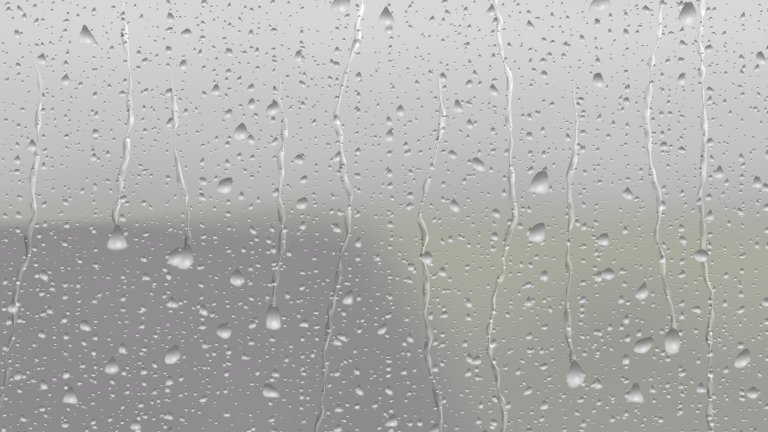
A WebGL 2 fragment shader for this texture:

```glsl
#version 300 es
precision highp float;

uniform vec2 u_resolution;
out vec4 fragColor;

#define TRAILS 10
#define TRAIL_WIDTH 0.0075
#define TRAIL_CONTRAST 0.13
#define HEAD_RADIUS 0.017
#define WOBBLE 0.16
#define DROP_DARK 0.47
#define DROP_BRIGHT 0.87
#define DROP_OPACITY 0.85
#define HORIZON 0.48

vec3 hash3(vec2 p) {
  vec3 q = fract(p.xyx * vec3(0.1031, 0.1030, 0.0973));
  q += dot(q, q.yxz + 33.33);
  return fract((q.xxy + q.yzz) * q.zyx);
}

float noise(vec2 p) {
  vec2 i = floor(p), f = fract(p);
  f = f * f * (3.0 - 2.0 * f);
  float low = mix(hash3(i).x, hash3(i + vec2(1, 0)).x, f.x);
  float high = mix(hash3(i + vec2(0, 1)).x, hash3(i + vec2(1, 1)).x, f.x);
  return mix(low, high, f.y);
}

// Blurred sky, meadow and dark ground behind the glass
vec3 scene(vec2 p, float aspect) {
  float x = p.x / aspect;
  float haze = noise(p * 3.5 + 4.0) - 0.5;
  vec3 sky = mix(vec3(0.695, 0.695, 0.69), vec3(0.77), smoothstep(0.48, 0.72, p.y + 0.06 * haze));
  sky = mix(sky, vec3(0.84), smoothstep(0.68, 0.98, p.y));
  vec3 meadow = mix(vec3(0.61, 0.61, 0.59), vec3(0.66, 0.67, 0.62), smoothstep(0.12, 0.42, p.y + 0.15 * haze));
  vec3 color = mix(meadow, sky, smoothstep(0.42, 0.57, p.y));
  float edge = 0.47 + 0.3 * (HORIZON - p.y);
  float ground = smoothstep(0.07, -0.07, x - edge + 0.05 * haze);
  float softness = mix(0.02, 0.08, smoothstep(0.1, 0.45, x));
  ground *= smoothstep(softness, -softness, p.y - HORIZON - 0.03 * x);
  return mix(color, vec3(0.56, 0.555, 0.56), ground) + 0.02 * haze;
}

// One lens-like drop: dark above, bright below, narrowing to the top
vec3 drop(vec3 base, vec2 offset, float radius, float stretch, vec3 rnd, float pixel) {
  vec2 q = offset / radius;
  q.y /= stretch;
  q.x += (rnd.x - 0.5) * 0.7 * q.y;
  q.x *= 1.0 + 0.5 * rnd.y * clamp(q.y, -1.0, 1.0);
  float phase = 6.2832 * rnd.z;
  float d = length(q) + WOBBLE * sin(3.0 * q.x + phase) * sin(2.5 * q.y + 2.0 * phase);
  float soft = min(0.9 * pixel / radius, 0.9);
  float mask = 1.0 - smoothstep(1.0 - soft, 1.0 + soft, d);
  float tone = smoothstep(-0.65, 0.75, q.y + 0.6 * (rnd.x - 0.5) * q.x);
  vec3 lens = mix(vec3(DROP_BRIGHT), vec3(DROP_DARK), tone);
  lens += 0.1 * smoothstep(0.45, 0.0, length(q - vec2(0.15, -0.5)));
  lens -= 0.06 * smoothstep(0.75, 1.0, d);
  return mix(base, mix(base, lens, DROP_OPACITY), mask);
}

// Scattered drops, one per cell; column = 1 lines them up vertically
vec3 dropLayer(vec3 color, vec2 p, vec2 cell, vec2 radii, float density, float column, float seed, float pixel) {
  float columnId = floor(p.x / cell.x);
  vec3 line = hash3(vec2(columnId, seed));
  p.y += line.y * cell.y;
  vec2 id = vec2(columnId, floor(p.y / cell.y));
  vec3 rnd = hash3(id + seed);
  vec3 shape = hash3(id + seed + 71.0);
  if (shape.z > density) return color;
  float radius = mix(radii.x, radii.y, rnd.z * rnd.z);
  float stretch = mix(0.75, 1.6, shape.x);
  vec2 margin = radius * vec2(1.45, 1.2 * stretch);
  vec2 jitter = vec2(mix(rnd.x, line.x, column), rnd.y);
  vec2 center = id * cell + mix(margin, cell - margin, jitter);
  return drop(color, p - center, radius, stretch, shape.yxz, pixel);
}

float trailX(float i, float y, float aspect) {
  vec3 rnd = hash3(vec2(i, 5.0));
  float x = (i + 0.2 + 0.6 * rnd.x) / float(TRAILS) * aspect + 0.14 * (rnd.y - 0.5) * (y - 0.5);
  x += 0.06 * (noise(vec2(y * 4.0, i * 7.0)) - 0.5);
  return x + 0.013 * (noise(vec2(y * 22.0, i * 11.0)) - 0.5);
}

// Ropy rivulet with a lit side and a heavy drop at its lower end
vec3 trail(vec3 color, vec2 p, float i, float aspect, float pixel) {
  vec3 rnd = hash3(vec2(i, 19.0));
  float end = rnd.x * 0.75 - 0.3;
  float span = smoothstep(end - 0.01, end + 0.03, p.y) * smoothstep(1.25, 1.1, p.y + 0.4 * rnd.y);
  float rope = smoothstep(0.1, 0.75, noise(vec2(p.y * 42.0, i * 3.0 + 0.5)));
  float halfWidth = TRAIL_WIDTH * rope * span + 0.0004;
  float s = (p.x - trailX(i, p.y, aspect)) / halfWidth;
  float soft = min(pixel / halfWidth, 0.9);
  float mask = span * (1.0 - smoothstep(1.0 - soft, 1.0 + soft, abs(s)));
  float ripple = noise(vec2(p.y * 65.0, s * 1.3 + i * 9.0)) - 0.5;
  color += mask * (TRAIL_CONTRAST * clamp(s, -1.0, 1.0) + 0.2 * ripple + 0.02);
  vec2 head = vec2(trailX(i, end, aspect), end);
  return drop(color, p - head, HEAD_RADIUS, 1.7, vec3(0.5, 0.9, rnd.z), pixel);
}

void main() {
  float pixel = 1.0 / u_resolution.y;
  float aspect = u_resolution.x * pixel;
  vec2 p = gl_FragCoord.xy * pixel;
  vec3 color = scene(p, aspect);

  // Fine spray, then beads, rivulets and large drops
  color = dropLayer(color, p, vec2(0.019, 0.018), vec2(0.0015, 0.0034), 0.55, 0.0, 3.0, pixel);
  color = dropLayer(color, p, vec2(0.034, 0.031), vec2(0.003, 0.0062), 0.6, 0.2, 37.0, pixel);
  color = dropLayer(color, p, vec2(0.062, 0.042), vec2(0.0045, 0.0092), 0.7, 0.85, 113.0, pixel);
  for (int i = 0; i < TRAILS; i++) color = trail(color, p, float(i), aspect, pixel);
  color = dropLayer(color, p, vec2(0.12, 0.11), vec2(0.009, 0.022), 0.5, 0.0, 211.0, pixel);

  fragColor = vec4(clamp(color, 0.0, 1.0), 1.0);
}
```
